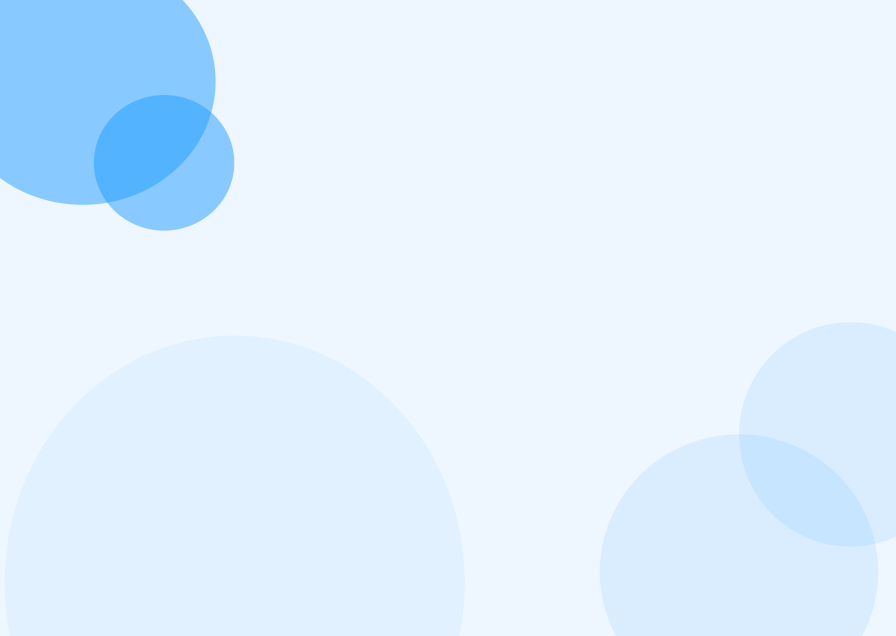
This background is drawn by a WebGL 2 fragment shader. Its source:

```glsl
#version 300 es
precision highp float;

#define PAPER vec3(0.933, 0.965, 1.0)
#define TINT vec3(0.13, 0.612, 1.0)
#define STRONG 0.5
#define SOFT 0.1
#define FAINT 0.056
#define DISC_COUNT 5

uniform vec2 u_resolution;
out vec4 fragColor;

// Centre (xy) and radii (zw) of each disc, in canvas heights
const vec4 DISCS[DISC_COUNT] = vec4[](
    vec4(0.369, 0.084, 0.3617, 0.3883),
    vec4(1.162, 0.101, 0.2189, 0.2161),
    vec4(1.337, 0.317, 0.1749, 0.1764),
    vec4(0.130, 0.872, 0.2090, 0.1940),
    vec4(0.258, 0.744, 0.1104, 0.1066));
const float OPACITY[DISC_COUNT] = float[](FAINT, SOFT, SOFT, STRONG, STRONG);

// First-order signed distance to an axis-aligned ellipse
float ellipseDistance(vec2 p, vec2 radii) {
    float scaled = length(p / radii);
    float slope = length(p / (radii * radii));
    return scaled * (scaled - 1.0) / max(slope, 1e-4);
}

void main() {
    vec2 p = gl_FragCoord.xy / u_resolution.y;
    float pixel = 1.0 / u_resolution.y;
    vec3 color = PAPER;

    // Layer the translucent discs so that overlaps deepen
    for (int i = 0; i < DISC_COUNT; i++) {
        float d = ellipseDistance(p - DISCS[i].xy, DISCS[i].zw);
        float coverage = clamp(0.5 - d / pixel, 0.0, 1.0);
        color = mix(color, TINT, OPACITY[i] * coverage);
    }

    fragColor = vec4(color, 1.0);
}
```
